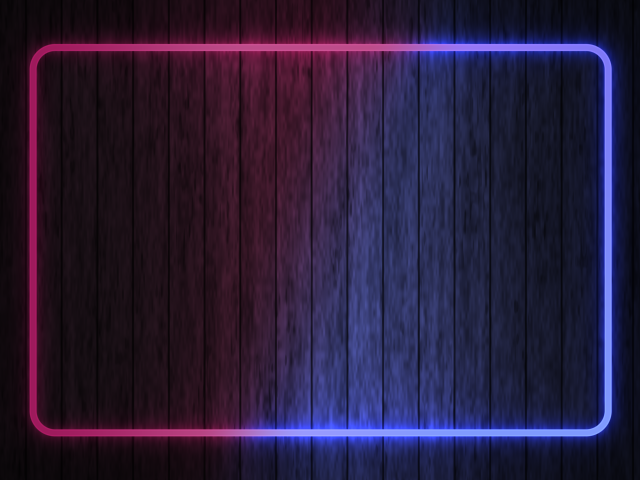
A Shadertoy shader for this background:

```glsl
// A neon rounded frame, pink fading to blue, on dark vertical wooden planks.
// The wood is stretched value noise lit by a two-tone light; the tube and its
// halo come from the distance to a rounded box. Lengths are in canvas heights.

#define FRAME_CENTER vec2(0.668, 0.4996)
#define FRAME_HALF vec2(0.599, 0.4014)
#define CORNER_RADIUS 0.046
#define TUBE_HALF_WIDTH 0.0073
#define PLANK_WIDTH 0.0744
#define PLANK_OFFSET 0.0541
#define GRAIN_CONTRAST 0.95
#define HALO_SIZE 0.013
#define TUBE_SLOPE 0.435
#define WOOD_SLOPE 0.30

const vec3 WOOD_DARK = vec3(0.064, 0.049, 0.062);
const vec3 PINK_LIGHT = vec3(0.195, 0.048, 0.110);
const vec3 BLUE_LIGHT = vec3(0.145, 0.160, 0.325);
const vec3 PINK_HALO = vec3(0.50, 0.03, 0.25);
const vec3 BLUE_HALO = vec3(0.08, 0.14, 0.85);

float hash(vec2 p) {
    vec3 q = fract(vec3(p.xyx) * 0.1031);
    q += dot(q, q.yzx + 33.33);
    return fract((q.x + q.y) * q.z);
}

float noise(vec2 p) {
    vec2 cell = floor(p);
    vec2 f = fract(p);
    f = f * f * (3.0 - 2.0 * f);
    float low = mix(hash(cell), hash(cell + vec2(1.0, 0.0)), f.x);
    float high = mix(hash(cell + vec2(0.0, 1.0)), hash(cell + vec2(1.0)), f.x);
    return mix(low, high, f.y);
}

float roundedBox(vec2 p, vec2 halfSize, float radius) {
    vec2 q = abs(p) - halfSize + radius;
    return length(max(q, 0.0)) + min(max(q.x, q.y), 0.0) - radius;
}

// Brightness of the planks, around 1: long fibres, pores, seams
float planks(vec2 p) {
    float along = (p.x - PLANK_OFFSET) / PLANK_WIDTH;
    float id = floor(along);
    float seed = hash(vec2(id + 20.0, 7.0));
    vec2 q = p + vec2(3.0, 2.0 + seed * 9.0);
    q.x += 0.006 * (noise(q * vec2(14.0, 5.0)) - 0.5);

    float fibre = 0.0;
    float weight = 0.24;
    vec2 scale = vec2(60.0, 2.5);
    for (int i = 0; i < 4; i++) {
        fibre += weight * (noise(q * scale + float(i) * 17.0) - 0.5);
        scale *= vec2(1.65, 2.9);
        weight *= 1.15;
    }
    float pores = smoothstep(0.62, 0.88, noise(q * vec2(190.0, 30.0)));
    pores *= smoothstep(0.35, 0.7, noise(q * vec2(24.0, 5.0)));
    float shade = 1.0 + GRAIN_CONTRAST * fibre - 0.28 * pores;
    shade *= 0.94 + 0.12 * seed;

    // Dark groove between neighbouring planks
    float seam = abs(fract(along + 0.5) - 0.5) * PLANK_WIDTH;
    shade *= mix(0.34, 1.0, smoothstep(0.0004, 0.0036, seam));
    return max(shade, 0.05);
}

void mainImage(out vec4 fragColor, in vec2 fragCoord) {
    float pixel = 1.0 / iResolution.y;
    vec2 p = fragCoord * pixel;
    p.x += 0.5 * (4.0 / 3.0 - iResolution.x * pixel);

    // Offsets from the slanted borders between pink and blue
    float side = p.x - 0.694 - TUBE_SLOPE * (p.y - 0.5);
    float woodSide = p.x - 0.675 - WOOD_SLOPE * (p.y - 0.5);
    float blue = smoothstep(-0.17, 0.14, woodSide);
    float box = roundedBox(p - FRAME_CENTER, FRAME_HALF, CORNER_RADIUS);
    float tube = abs(box) - TUBE_HALF_WIDTH;
    float away = max(tube, 0.0);

    // Wood under a broad central light
    float grain = planks(p);
    float spread = mix(0.32, 0.33, blue);
    float light = exp(-pow((p.x - 0.69 + 0.12 * (p.y - 0.5)) / spread, 2.0));
    float inside = smoothstep(0.06, -0.05, box);
    light *= mix(0.5, 1.0, inside);
    vec3 wood = WOOD_DARK + vec3(0.0, 0.020, 0.045) * blue;
    wood *= mix(0.62, 1.0, inside);
    wood += mix(PINK_LIGHT, BLUE_LIGHT, blue) * light;

    // Halo: a tight part by the tube and a wide part on the wood
    float haloBlue = smoothstep(-0.07, 0.05, side);
    vec3 halo = mix(PINK_HALO, BLUE_HALO, haloBlue);
    float sideFade = mix(0.75, 1.0, exp(-pow((p.x - 0.69) / 0.36, 2.0)));
    float tight = exp(-away / HALO_SIZE) * sideFade;
    float wide = exp(-away / 0.075) * mix(0.05, 0.24, light);
    vec3 color = wood * grain + halo * wide * grain;
    color += halo * tight * mix(0.46, 0.72, haloBlue) * mix(1.0, grain, 0.35);

    // Tube with a soft rim, whiter toward the lower right
    vec3 pinkTube = mix(vec3(0.62, 0.10, 0.36), vec3(0.74, 0.30, 0.54),
                        smoothstep(0.06, 0.55, p.x));
    vec3 blueTube = mix(vec3(0.50, 0.62, 1.0), vec3(0.48, 0.45, 0.96), p.y);
    blueTube.r += 0.12 * (1.0 - smoothstep(0.0, 0.5, side));
    vec3 tubeColor = mix(pinkTube, blueTube, smoothstep(-0.11, 0.12, side));
    tubeColor *= 1.0 + 0.10 * smoothstep(-0.004, -0.001, tube);
    float cover = 1.0 - smoothstep(-0.75 * pixel, 0.75 * pixel, tube);
    color = mix(color, tubeColor, cover);

    fragColor = vec4(clamp(color, 0.0, 1.0), 1.0);
}
```
